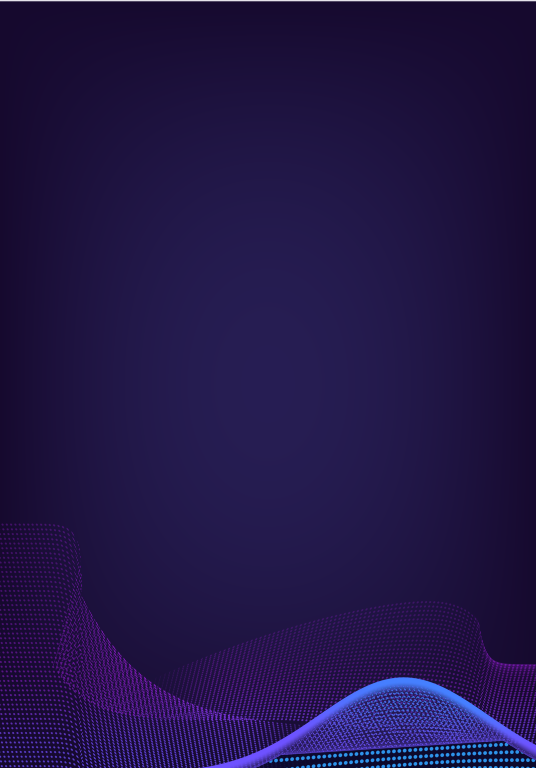
This background is drawn by a WebGL 1 fragment shader. Its source:

```glsl
precision highp float;
// Dark indigo backdrop with folded sheets of fine dots along the bottom.
// Each sheet lies between two height curves; its dots form a grid that is
// stretched between them, so rows bunch up where the sheet narrows.

uniform vec2 u_resolution;

const vec3 BACK_EDGE = vec3(0.085, 0.035, 0.180);
const vec3 BACK_CENTRE = vec3(0.150, 0.115, 0.325);
const vec3 PURPLE = vec3(0.50, 0.10, 0.72);
const vec3 VIOLET = vec3(0.43, 0.32, 1.00);
const vec3 BLUE = vec3(0.27, 0.50, 1.00);
const vec3 CYAN = vec3(0.18, 0.58, 0.92);
const vec3 NAVY = vec3(0.04, 0.035, 0.17);
const vec3 TOP_LINE = vec3(0.90, 0.89, 0.92);

const float FINE_DOT = 0.0013;    // radii, in canvas heights
const float LARGE_DOT = 0.0024;
const float WALL_X = 0.153;       // right end of the left crest
const float CREST_X = 0.896;      // right end of the right crest
const float HILL_X = 0.753;

float pixel() { return 0.7 / u_resolution.y; }

float inside(float y, float lo, float hi) {
  float w = pixel();
  return smoothstep(-w, w, y - lo) * smoothstep(-w, w, hi - y);
}

float glow(float d, float width) { return exp(-abs(d) / width); }

// Dot grid stretched between the heights lo and hi
float sheet(vec2 p, float lo, float hi, vec2 cells, float lean, float radius) {
  float span = max(hi - lo, 0.0001);
  vec2 grid = vec2(p.x + lean * p.y, (p.y - lo) / span) * cells;
  vec2 size = vec2(u_resolution.x / u_resolution.y, span) / cells;
  float d = length((fract(grid) - 0.5) * size);
  float r = min(radius, 0.4 * min(size.x, size.y));
  float w = pixel();
  return (1.0 - smoothstep(r - w, r + w, d)) * inside(p.y, lo, hi);
}

// Left crest that drops down a wall and sweeps to the right
float sweepTop(float x) {
  float slope = 0.05 + 0.182 * exp(-max(x - 0.148, 0.0) / 0.125);
  float crest = pow(max(1.0 - pow(x / WALL_X, 8.0), 0.0), 0.3);
  return slope + 0.088 * crest;
}

// Long rise to the right crest, then a short drop to a shelf
float crestTop(float x) {
  float rise = 0.222 - 0.28 * pow(abs(x - 0.83), 1.6);
  float corner = sqrt(max(1.0 - pow(x / CREST_X, 20.0), 0.0));
  float shelf = 0.135 + 0.045 * exp(-(x - CREST_X) / 0.012);
  return x < CREST_X ? 0.18 + (rise - 0.18) * corner : shelf;
}

float hillTop(float x) {
  float d = x - HILL_X;
  return 0.125 * exp(-d * d / 0.05) - 0.007;
}

vec3 backdrop(vec2 p) {
  vec2 q = 2.0 * p - 1.0;
  vec2 fall = 1.0 - q * q;
  return mix(BACK_EDGE, BACK_CENTRE, fall.x * fall.y);
}

vec3 purpleSheets(vec3 col, vec2 p) {
  vec3 ink = mix(VIOLET, PURPLE, smoothstep(0.0, 0.13, p.y));

  // Left sheet
  float top = sweepTop(p.x);
  float floorY = -0.05 - 0.05 * smoothstep(0.1, 0.45, p.x);
  float a = sheet(p, floorY, top, vec2(125.0, 60.0), 0.25, FINE_DOT);
  float strength = mix(0.75, 0.42, smoothstep(0.02, 0.28, p.y));
  strength += 0.35 * glow(p.y - top, 0.012) * smoothstep(0.15, 0.2, p.x);
  col = mix(col, ink, a * strength * (1.0 - smoothstep(0.45, 0.62, p.x)));

  // Its inner fold, bounded on the left by a leaning edge
  float fold = 0.062 + 0.065 * exp(-(p.x - 0.105) / 0.06);
  float foldTop = min(top, 0.15 + 2.4 * (p.x - 0.102));
  float b = sheet(p, fold, foldTop, vec2(140.0, 24.0), -0.45, FINE_DOT);
  float foldEdge = glow(p.y - fold, 0.006);
  col = mix(col, PURPLE, b * (0.45 + 0.35 * foldEdge));

  // Right sheet
  float crest = crestTop(p.x);
  float base = 0.062 - 0.03 * smoothstep(0.5, 0.95, p.x);
  float c = sheet(p, base, crest, vec2(130.0, 32.0), -0.35, FINE_DOT);
  float fade = smoothstep(0.25, 0.42, p.x);
  float shelfEdge = glow(p.y - crest, 0.007) * smoothstep(0.88, 0.91, p.x);
  float body = mix(0.75, 0.32, smoothstep(0.06, 0.18, p.y));
  return mix(col, ink, fade * min(c * body + 0.5 * shelfEdge * inside(p.y, base, crest), 1.0));
}

vec3 blueHill(vec3 col, vec2 p) {
  float top = hillTop(p.x);
  float shore = 0.014 + 0.045 * (p.x - 0.46);
  float base = min(shore, top - 0.02);

  // Large dots in arcs below the hill
  float bend = p.x - 0.8;
  float water = (1.0 - smoothstep(-pixel(), pixel(), p.y - base)) * smoothstep(0.40, 0.52, p.x);
  float depth = shore - 0.1 - 0.6 * bend * bend;
  float arcs = sheet(p, depth, shore, vec2(100.0, 11.0), 0.0, LARGE_DOT);
  col = mix(col, NAVY, 0.85 * water);
  col = mix(col, CYAN, arcs * water);

  // Two crossing dot grids with a solid rim
  vec3 ink = mix(VIOLET, BLUE, smoothstep(0.48, 0.74, p.x));
  ink = mix(VIOLET, ink, smoothstep(0.02, 0.09, p.y));
  float mask = inside(p.y, base, top);
  float rim = 1.0 - smoothstep(0.005, 0.022, top - p.y);
  float dots = max(sheet(p, base, top, vec2(120.0, 20.0), 0.8, FINE_DOT),
                   0.8 * sheet(p, base, top, vec2(110.0, 16.0), -1.1, FINE_DOT));
  float cover = max(max(rim, 0.85 * dots), 0.65 * glow(p.y - base, 0.004));
  col = mix(col, VIOLET * 0.5, 0.4 * mask);
  return mix(col, ink, cover * mask);
}

void main() {
  vec2 p = gl_FragCoord.xy / u_resolution;
  vec3 col = blueHill(purpleSheets(backdrop(p), p), p);
  col = mix(col, TOP_LINE, smoothstep(0.9975, 0.9990, p.y));
  gl_FragColor = vec4(col, 1.0);
}
```
